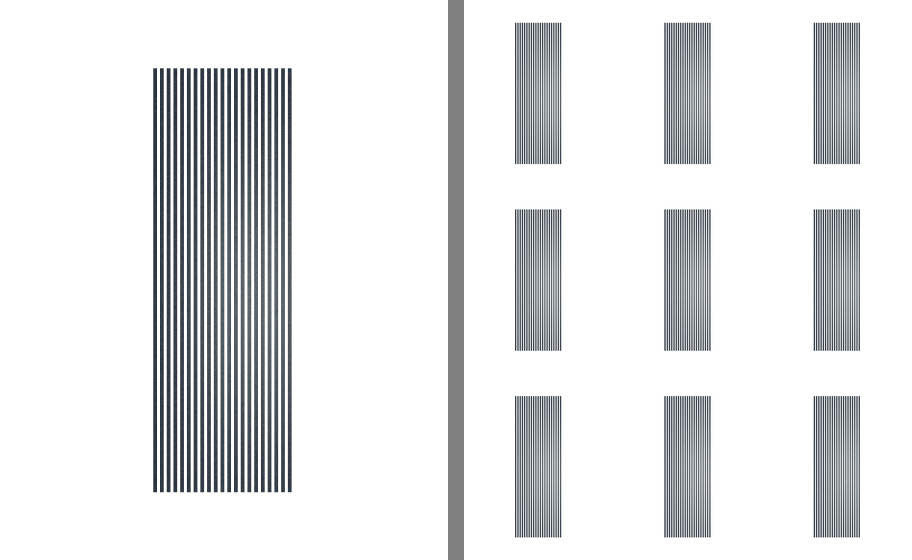
Left: one tile. Right: repeated 3 by 3.
A Shadertoy shader for this pattern:

```glsl
// A tall panel of 21 slim, dark slate slats with a soft sheen, centred on white.

const float SLATS = 21.0;
const float PITCH = 0.01502;
const float HALF_WIDTH = 0.00415;
const vec2 CENTRE = vec2(0.4965, 0.4995);
const float HALF_HEIGHT = 0.3785;

float hash(vec2 p) {
    vec3 q = fract(vec3(p.xyx) * 0.1031);
    q += dot(q, q.yzx + 33.33);
    return fract((q.x + q.y) * q.z);
}

// Smooth value noise, wrapping after the given whole period
float noise(vec2 p, vec2 period) {
    vec2 i = floor(p), f = fract(p);
    f = f * f * (3.0 - 2.0 * f);
    vec2 a = mod(i, period), b = mod(i + 1.0, period);
    return mix(mix(hash(a), hash(vec2(b.x, a.y)), f.x),
               mix(hash(vec2(a.x, b.y)), hash(b), f.x), f.y);
}

// Share of a pixel covered by a band of half width h, at distance d from its axis
float coverage(float d, float h, float pixel) {
    float overlap = min(d + 0.5 * pixel, h) - max(d - 0.5 * pixel, -h);
    return clamp(overlap / pixel, 0.0, 1.0);
}

vec3 slatColour(vec2 uv, float slat, float across) {
    // Broad sheen right of the middle, fading towards both ends
    vec2 g = (uv - vec2(0.575, 0.47)) / vec2(0.15, 0.27);
    float sheen = exp(-dot(g, g));
    vec3 colour = mix(vec3(0.17, 0.205, 0.25), vec3(0.37, 0.405, 0.425), sheen);

    // Darker long edges, fine grain and a slight change from slat to slat
    colour *= 1.0 - 0.16 * smoothstep(0.45, 1.0, abs(across));
    float grain = noise(uv * vec2(410.0, 512.0), vec2(410.0, 512.0)) - 0.5;
    return colour + 0.07 * grain + 0.025 * (hash(vec2(slat, 7.0)) - 0.5);
}

void mainImage(out vec4 fragColor, in vec2 fragCoord) {
    vec2 uv = fragCoord / iResolution.xy;
    vec2 pixel = 1.0 / iResolution.xy;
    vec2 p = uv - CENTRE;

    // Nearest slat and the offset from its axis
    float last = 0.5 * (SLATS - 1.0);
    float slat = clamp(floor(p.x / PITCH + 0.5), -last, last);
    float offset = p.x - slat * PITCH;

    float mask = coverage(offset, HALF_WIDTH, pixel.x)
               * coverage(p.y, HALF_HEIGHT, pixel.y);

    vec3 colour = slatColour(uv, slat + last, offset / HALF_WIDTH);
    fragColor = vec4(mix(vec3(1.0), colour, mask), 1.0);
}
```
